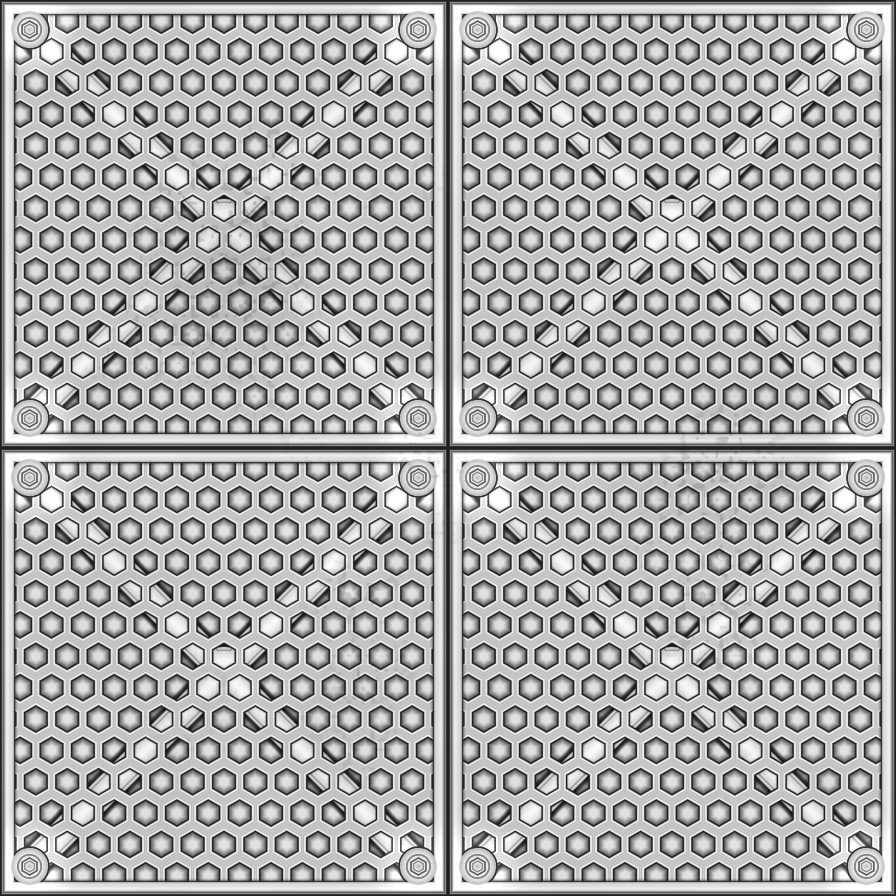
A WebGL 1 fragment shader for this texture:

```glsl
precision highp float;
// Two by two pale metal panels: a hexagonal grating over crossed diagonal beams,
// held in a bevelled frame with a socket bolt in each corner. Built from distance
// functions in panel units, then worn with wrapping value noise.
uniform vec2 u_resolution;

float hash(vec2 p) {
  return fract(sin(dot(p, vec2(127.1, 311.7))) * 43758.5453);
}

// Value noise repeating after n cells
float noise(vec2 uv, float n) {
  vec2 p = uv * n, i = floor(p), f = fract(p);
  f = f * f * (3.0 - 2.0 * f);
  vec2 a = mod(i, n), b = mod(i + 1.0, n);
  return mix(mix(hash(a), hash(vec2(b.x, a.y)), f.x),
             mix(hash(vec2(a.x, b.y)), hash(b), f.x), f.y);
}

float fbm(vec2 uv, float n) {
  float sum = 0.0, amp = 0.5;
  for (int i = 0; i < 4; i++) {
    sum += amp * noise(uv, n);
    n *= 2.0;
    amp *= 0.5;
  }
  return sum;
}

// Pointy-topped hexagon: inradius of the hexagon through p
float hexRadius(vec2 p) {
  p = abs(p);
  return max(p.x, p.x * 0.5 + p.y * 0.866);
}

// Staggered rows of hexagons: radius around the nearest centre
float honeycomb(vec2 q) {
  vec2 g = q / 0.07;
  float best = 9.0;
  for (int i = 0; i < 2; i++) {
    float row = floor(g.y - 0.5) + float(i);
    float x = g.x - 0.5 * mod(row, 2.0);
    best = min(best, hexRadius(vec2(fract(x + 0.5) - 0.5, g.y - row - 0.5)));
  }
  return best * 0.07;
}

float stroke(float d, float halfWidth, float aa) {
  return 1.0 - smoothstep(halfWidth - aa * 0.5, halfWidth + aa, abs(d));
}

// Floor and diagonal beams seen through the holes
float backing(vec2 q, float depth, float aa) {
  float floorTone = mix(0.34, 0.88, smoothstep(0.0, 0.02, depth));
  float beam = abs(abs(q.x) - abs(q.y)) * 0.707;
  beam = min(beam, length(q) - 0.025);
  floorTone *= mix(0.22, 1.0, smoothstep(0.035, 0.046, beam));
  float beamTone = mix(0.97, 0.82, smoothstep(0.0, 0.028, beam));
  beamTone *= mix(0.85, 1.0, smoothstep(0.0, 0.012, depth));
  beamTone -= 0.25 * stroke(beam - 0.024, 0.001, aa);
  return mix(beamTone, floorTone, smoothstep(0.031 - aa, 0.031 + aa, beam));
}

float grating(vec2 q, float aa) {
  float r = honeycomb(q), depth = 0.027 - r;
  float wall = mix(0.92, 0.77, smoothstep(0.029, 0.037, r));
  wall -= 0.12 * stroke(r - 0.0325, 0.0008, aa);
  float hole = mix(0.12, backing(q, depth, aa), smoothstep(0.0015, 0.0055, depth));
  return mix(hole, wall, smoothstep(-aa, aa, r - 0.027));
}

float frame(float edge, float aa) {
  float tone = mix(0.12, 0.64, smoothstep(0.002, 0.007, edge));
  tone = mix(tone, 0.87, smoothstep(0.008, 0.014, edge));
  tone -= 0.28 * stroke(edge - 0.0085, 0.001, aa);
  tone += 0.06 * stroke(edge - 0.017, 0.002, aa);
  return tone - 0.12 * smoothstep(0.025, 0.031, edge);
}

float bolt(vec2 p, float aa) {
  float r = length(p), h = hexRadius(p);
  float tone = mix(0.92, 0.76, smoothstep(0.026, 0.041, r));
  tone -= 0.4 * stroke(r - 0.026, 0.0016, aa);
  tone -= 0.55 * stroke(h - 0.0165, 0.0014, aa);
  tone -= 0.4 * stroke(h - 0.0105, 0.001, aa);
  return tone - 0.14 * (1.0 - smoothstep(0.002, 0.01, h));
}

void main() {
  vec2 uv = gl_FragCoord.xy / u_resolution;
  vec2 q = fract(uv * 2.0) - 0.5;
  float aa = 1.5 / min(u_resolution.x, u_resolution.y);
  float edge = 0.5 - max(abs(q.x), abs(q.y));
  vec2 boltPos = abs(q) - 0.434;
  float boltDist = length(boltPos);

  // Grating, sunk and shaded inside the frame
  float inside = smoothstep(0.031 - aa, 0.031 + aa, edge);
  float sunk = grating(q, aa) * mix(0.72, 1.0, smoothstep(0.033, 0.042, edge));
  sunk = mix(sunk, 0.18, stroke(edge - 0.0325, 0.0013, aa));
  float tone = mix(frame(edge, aa), sunk, inside);

  // Corner glow and bolts
  tone += 0.14 * (1.0 - smoothstep(0.035, 0.13, boltDist)) * smoothstep(0.006, 0.016, edge);
  tone = mix(tone, 0.2, inside * stroke(boltDist - 0.043, 0.0017, aa));
  tone = mix(tone, bolt(boltPos, aa), 1.0 - smoothstep(0.041 - aa, 0.041 + aa, boltDist));

  // Grime: faint clouds, patches of fine speckle and one broad smudge
  float patches = smoothstep(0.5, 0.72, fbm(uv, 5.0));
  float speckle = smoothstep(0.6, 0.85, noise(uv, 190.0));
  float smudge = 1.0 - smoothstep(0.02, 0.13, length(uv - vec2(0.26, 0.68)));
  tone *= 1.03 - 0.07 * fbm(uv, 11.0) - 0.14 * patches * speckle;
  tone *= 1.0 - smudge * (0.06 + 0.1 * speckle);
  gl_FragColor = vec4(vec3(clamp(tone, 0.0, 1.0)), 1.0);
}
```
